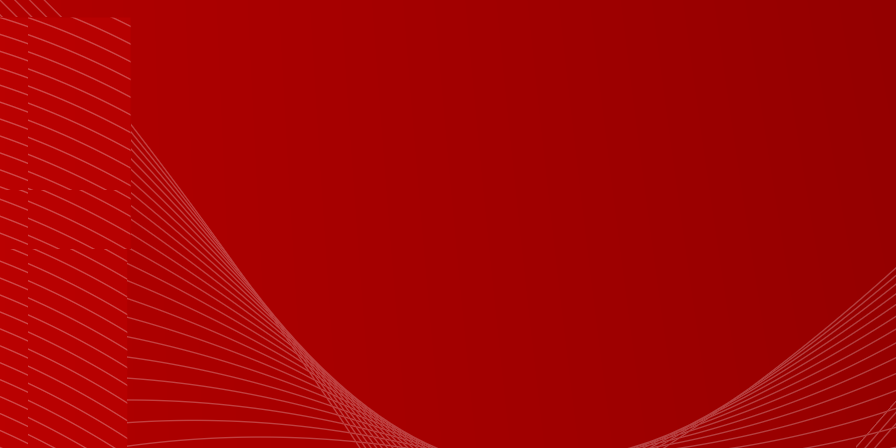
Reproduce this background procedurally as a WebGL 1 fragment shader.

```glsl
precision highp float;
// A red gradient crossed by thin pale curves: a fan of parabolas sweeps down
// from the left, another rises at the right, and a brighter strip of tilted
// stripes fills the left edge. Lengths are in canvas heights.
uniform vec2 u_resolution;

// Antialiased coverage of a thin line at distance d
float stroke(float d) {
  float pixel = 1.0 / u_resolution.y;
  float halfWidth = 0.0015;
  float cover = clamp((halfWidth - abs(d)) / pixel + 0.5, 0.0, 1.0);
  return cover * min(1.0, 2.0 * halfWidth / pixel);
}

// Evenly spaced strokes along the value h, whose gradient length is steep
float stripes(float h, float spacing, float steep) {
  return stroke((fract(h / spacing) - 0.5) * spacing / steep);
}

// Curves hanging below a parabolic envelope; each touches it at another place
float fan(vec2 p, vec2 vertex, float bend, float spread, float focus, float rate) {
  float dx = p.x - vertex.x;
  float envelope = vertex.y + bend * dx * dx;
  float touching = (p.x - focus) * rate;
  float ink = 0.0;
  for (int i = 0; i < 24; i++) {
    float offset = float(i) - touching;
    float y = envelope - spread * offset * offset;
    float slope = 2.0 * (bend * dx + spread * offset * rate);
    ink = max(ink, stroke((p.y - y) / sqrt(1.0 + slope * slope)));
  }
  return ink;
}

// Tilted stripes, shifted between the columns and rows of the strip
float stripLines(float x, float depth) {
  float tilt = 0.3 + 0.15 * depth + 0.3 * x;
  float shift = 0.0177 * (1.0 - step(0.062, x));
  shift += 0.01 * step(0.4245, depth) - 0.0247 * step(0.555, depth);
  return stripes(depth - tilt * x + shift, 0.0378, 1.1);
}

void main() {
  vec2 p = gl_FragCoord.xy / u_resolution.y;
  float across = gl_FragCoord.x / u_resolution.x;
  float depth = 1.0 - p.y;
  float pixel = 1.0 / u_resolution.y;

  // Gradient and the brighter left strip
  vec3 color = vec3(0.692 - 0.108 * across - 0.01 * (p.y - 0.5) * across, 0.0, 0.0);
  float stripEdge = mix(0.2917, 0.284, step(0.555, depth));
  float strip = smoothstep(-pixel, pixel, stripEdge - p.x)
              * smoothstep(-pixel, pixel, depth - 0.039);
  color = mix(color, vec3(0.728 - 0.05 * p.x, 0.003, 0.003), strip);

  // Two fans of curves
  float ink = 0.0;
  if (p.x < 1.17) {
    ink = fan(p, vec2(1.172, -0.0417), 1.075, 0.000885, 0.521, 38.4);
    ink *= step(stripEdge, p.x);
  } else if (p.x > 1.237) {
    ink = fan(p, vec2(1.237, -0.0234), 0.8256, 0.001146, 1.693, -22.6);
  }

  // Stripes of the strip, and steep strokes in two corners
  ink = max(ink, strip * stripLines(p.x, depth));
  float topCorner = step(depth, 0.039) * step(p.x - depth, 0.11);
  ink = max(ink, topCorner * stripes(depth - p.x + 0.0165, 0.033, 1.41));
  float rise = p.y - 1.15 * (p.x - 1.92);
  float lowCorner = step(1.91, p.x) * step(rise, 0.015) * step(-0.05, rise);
  ink = max(ink, lowCorner * stripes(rise, 0.025, 1.52));

  float strength = mix(0.27, 0.3, strip);
  gl_FragColor = vec4(mix(color, vec3(1.0, 0.95, 0.95), strength * ink), 1.0);
}
```
